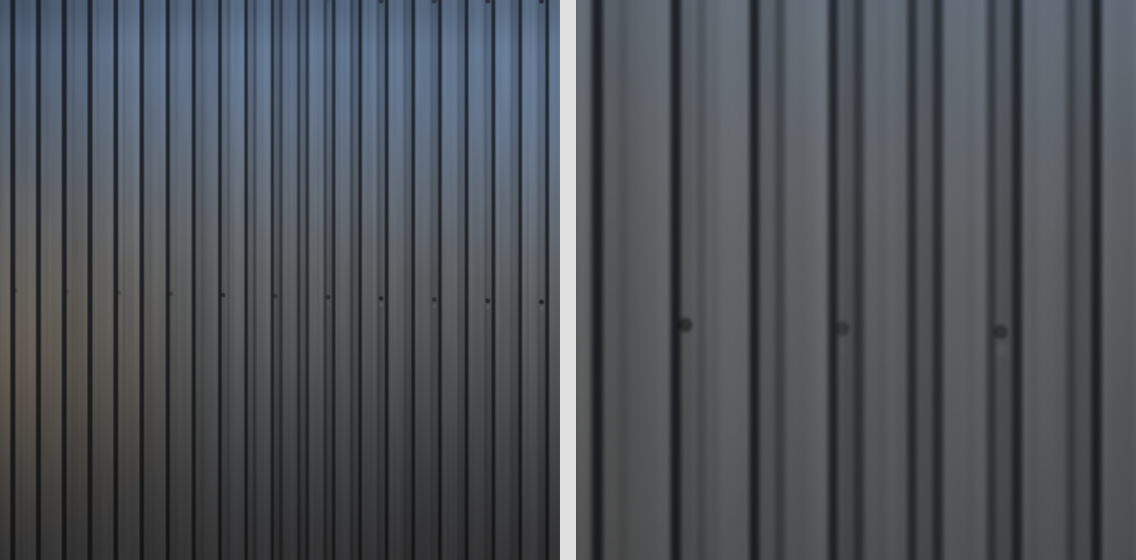
Left: the whole. Right: its middle third, enlarged.
This texture is drawn by a WebGL 2 fragment shader. Its source:

```glsl
#version 300 es
precision highp float;

uniform vec2 u_resolution;
out vec4 outColor;

const float FIRST_RIB = 0.0234;   // left edge of the first valley
const float RIB_PITCH = 0.04694;  // about 21 ribs across
const float VALLEY = 0.33;        // valley width as a share of the pitch

float hash(vec2 p) {
    p = fract(p * vec2(123.34, 345.45));
    p += dot(p, p + 34.35);
    return fract(p.x * p.y);
}

float noise(vec2 p) {
    vec2 cell = floor(p);
    vec2 f = fract(p);
    f = f * f * (3.0 - 2.0 * f);
    float low = mix(hash(cell), hash(cell + vec2(1, 0)), f.x);
    float high = mix(hash(cell + vec2(0, 1)), hash(cell + vec2(1, 1)), f.x);
    return mix(low, high, f.y);
}

// Signed distance to the nearest repeat of a centre, in pitches
float wrapDistance(float phase, float centre) {
    return fract(phase - centre + 0.5) - 0.5;
}

float softLine(float d, float halfWidth, float blur) {
    return 1.0 - smoothstep(halfWidth - blur, halfWidth + blur, abs(d));
}

// Rib counter with a slight bow, as seen by a lens
float ribPhase(float x) {
    return (x - FIRST_RIB + 0.026 * x * (1.0 - x)) / RIB_PITCH;
}

// Sky reflection above, neutral steel in the middle, dark ground below
vec3 sheetColor(vec2 uv) {
    vec3 ground = vec3(0.185, 0.185, 0.190);
    vec3 steel = vec3(0.375, 0.385, 0.395);
    vec3 sky = vec3(0.375, 0.450, 0.550);
    vec3 warm = vec3(0.055, 0.025, -0.015);
    vec3 color = mix(ground, steel, smoothstep(-0.12, 0.68, uv.y));
    color = mix(color, sky, smoothstep(0.48, 0.96, uv.y + 0.10 * (uv.x - 0.5)));
    float glow = exp(-pow((uv.y - 0.36) / 0.24, 2.0));
    color += warm * glow * (1.0 - smoothstep(0.0, 0.48, uv.x));
    float edge = 0.16 * smoothstep(0.25, 0.0, uv.x) * smoothstep(0.3, 1.0, uv.y);
    float topFade = 0.12 * smoothstep(0.90, 1.0, uv.y);
    return color * (1.0 - edge - topFade);
}

// Fastener: x is the dark head, y the pale glint beneath it
vec2 fastener(vec2 uv, float phase, float height, float blur) {
    float pairPhase = (fract(phase * 0.5 - 0.06 + 0.5) - 0.5) * 2.0;
    vec2 d = vec2(pairPhase * RIB_PITCH, uv.y - height);
    float head = 1.0 - smoothstep(0.0042 - blur, 0.0042 + blur, length(d));
    d.y += 0.011;
    float glint = 1.0 - smoothstep(0.0035 - blur, 0.0035 + blur, length(d));
    return vec2(head, glint);
}

void main() {
    vec2 uv = gl_FragCoord.xy / u_resolution;
    float pixel = 1.0 / min(u_resolution.x, u_resolution.y);
    float phase = ribPhase(uv.x);
    float rib = floor(phase);
    float across = fract(phase);
    float blur = max(0.055, pixel / RIB_PITCH);
    vec3 color = sheetColor(uv);

    // Valley and rib faces, with a tone of their own per rib
    float inValley = softLine(wrapDistance(phase, VALLEY * 0.5), VALLEY * 0.5, blur);
    float valleyShade = 0.10 * smoothstep(0.25, 0.55, uv.x);
    color *= 1.0 - inValley * valleyShade;
    color *= 0.97 + 0.06 * hash(vec2(rib, 3.0));
    color *= 1.0 + 0.05 * smoothstep(0.35, 0.85, across);

    // Fine vertical streaks
    float streak = noise(vec2(uv.x * 190.0, uv.y * 2.0)) - 0.5;
    float grain = noise(vec2(uv.x * 90.0, uv.y * 14.0)) - 0.5;
    color *= 1.0 + 0.10 * streak + 0.03 * grain;

    // Shadow moves from the left valley wall to the right one
    float leftWall = mix(0.83, 0.12, smoothstep(0.40, 0.76, uv.x));
    float rightWall = mix(0.06, 0.80, smoothstep(0.30, 0.67, uv.x));
    float leftWidth = mix(0.095, 0.060, smoothstep(0.10, 0.50, uv.x));
    float leftLine = softLine(wrapDistance(phase, 0.0), leftWidth, blur);
    float rightLine = softLine(wrapDistance(phase, VALLEY), 0.065, blur);
    vec3 shadow = mix(vec3(0.055, 0.055, 0.055), vec3(0.07, 0.09, 0.12), uv.y);
    color = mix(color, shadow, leftLine * leftWall);
    color = mix(color, shadow, rightLine * rightWall);

    // Soft highlight beside the shadowed wall
    float lip = softLine(wrapDistance(phase, VALLEY + 0.16), 0.04, 0.07);
    color *= 1.0 + 0.05 * lip * smoothstep(0.4, 0.8, uv.x);

    // Fastener rows in every second valley
    float dotBlur = max(0.002, pixel);
    float wear = 0.5 + 0.5 * hash(vec2(rib, 8.0));
    vec2 middle = fastener(uv, phase, 0.482 - 0.022 * uv.x, dotBlur);
    vec2 upper = fastener(uv, phase, 0.998, dotBlur) * smoothstep(0.5, 0.75, uv.x);
    float visible = mix(0.22, 0.65, smoothstep(0.15, 0.65, uv.x));
    color *= 1.0 - max(middle.x, upper.x) * visible * wear;
    color += 0.06 * middle.y * wear * smoothstep(0.4, 0.7, uv.x);

    outColor = vec4(clamp(color, 0.0, 1.0), 1.0);
}
```
